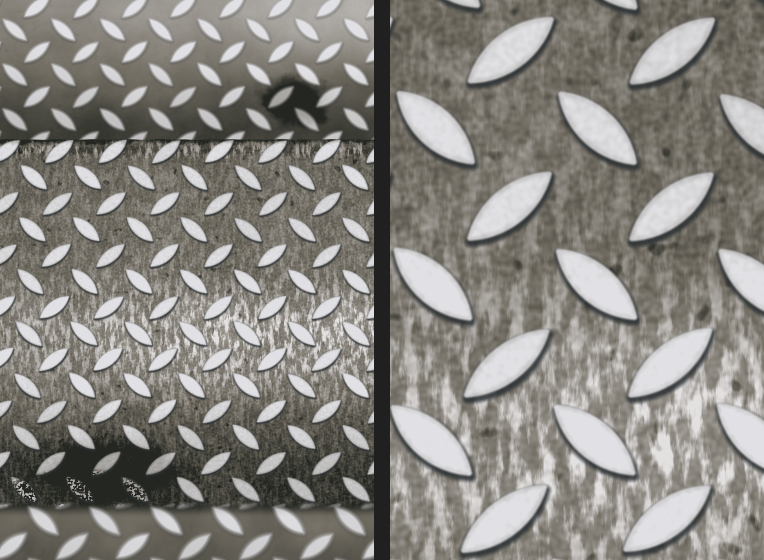
Left: the whole. Right: its middle third, enlarged.
A Shadertoy shader for this texture:

```glsl
// Worn steel tread plate on three stair steps: a sharp middle plate between two blurred ones.
// Lens-shaped studs of alternating lean sit on a repeating lattice; gradient noise adds
// scratches, pits and grime, and soft bands of light run across each plate.

const vec3 SOOT  = vec3(0.14, 0.15, 0.13);
const vec3 STEEL = vec3(0.44, 0.42, 0.38);
const vec3 PALE  = vec3(0.89, 0.88, 0.88);
const vec3 SHADE = vec3(0.17, 0.19, 0.20);

vec2 hash2(vec2 p) {
    vec2 k = vec2(dot(p, vec2(127.1, 311.7)), dot(p, vec2(269.5, 183.3)));
    return 2.0 * fract(sin(k) * 43758.5) - 1.0;
}

float gradientNoise(vec2 p) {
    vec2 i = floor(p), f = fract(p);
    vec2 w = f * f * f * (f * (f * 6.0 - 15.0) + 10.0);
    vec2 e = vec2(0.0, 1.0);
    float a = dot(hash2(i), f);
    float b = dot(hash2(i + e.yx), f - e.yx);
    float c = dot(hash2(i + e.xy), f - e.xy);
    float d = dot(hash2(i + e.yy), f - e.yy);
    return mix(mix(a, b, w.x), mix(c, d, w.x), w.y);
}

float fbm(vec2 p) {
    float sum = 0.0, gain = 0.6;
    for (int i = 0; i < 4; i++) {
        sum += gain * gradientNoise(p);
        p = p * 2.03 + 17.3;
        gain *= 0.55;
    }
    return sum;
}

// Lens lying along x with half length a and half width b
float lens(vec2 p, float a, float b) {
    p = abs(p);
    float h = 0.5 * (a * a - b * b) / b;
    if ((p.x - a) * h > a * p.y) return length(p - vec2(a, 0.0));
    return length(p + vec2(0.0, h)) - (h + b);
}

// Distances to the nearest stud face (x) and its drop shadow (y), and a stud tint (z)
vec3 studs(vec2 p, vec2 anchor, vec2 pitch, float fan) {
    vec3 hit = vec3(1.0, 1.0, 0.0);
    float size = pitch.x / 0.143;
    vec2 grid = (p - anchor) / (pitch * vec2(1.0 + fan * (p.y - anchor.y), 1.0));
    for (int k = 0; k < 2; k++) {
        float kind = float(k);
        vec2 q = grid - kind * vec2(0.54, 0.5);
        vec2 cell = round(q);
        vec2 vary = hash2(cell + 31.0 * kind + anchor);
        vec2 local = (q - cell) * pitch / size + 0.001 * vary;
        float lean = mix(-0.68, 0.74, kind) + 0.03 * vary.x;
        mat2 turn = mat2(cos(lean), -sin(lean), sin(lean), cos(lean));
        float face = lens(turn * local, 0.0445, 0.0145 + 0.0006 * vary.y) - 0.0025;
        float drop = lens(turn * (local - vec2(0.0008, 0.003)), 0.045, 0.0150) - 0.0030;
        if (face < hit.x) hit = vec3(face * size, drop * size, vary.y);
    }
    return hit;
}

// Soft elliptical stain with a ragged rim
float stain(vec2 p, vec2 center, vec2 radius) {
    float d = length((p - center) / radius) + 0.7 * fbm(p * 14.0);
    return 1.0 - smoothstep(0.5, 1.25, d);
}

vec3 metalTone(float light) {
    vec3 low = mix(SOOT, STEEL, clamp((light - 0.15) / 0.27, 0.0, 1.0));
    return mix(low, PALE, clamp((light - 0.42) / 0.46, 0.0, 1.0));
}

// light: base brightness, gloss: polished wear, focus: strength of fine detail
vec3 plate(vec2 p, vec3 stud, float light, float gloss, float grime, float blur, float focus) {
    float fine = gradientNoise(p * 170.0) + 0.7 * gradientNoise(p * 85.0);
    float scratch = smoothstep(-0.12, 0.22, fbm(p * vec2(75.0, 24.0)));
    float pits = smoothstep(0.30, 0.48, gradientNoise(p * 48.0));
    float surface = light + 0.13 * fbm(p * 6.0);
    surface += focus * (0.13 * fine + gloss * (scratch - 0.4) * 0.38 - 0.16 * pits);
    vec3 color = metalTone(surface);

    // Shadow, then the polished face
    float shadow = 1.0 - smoothstep(-blur, blur + 0.0025, stud.y);
    color = mix(color, SHADE, shadow * mix(0.35, 0.85, focus));
    float shine = min(0.64 + 0.5 * light, 0.90) + 0.025 * stud.z + 0.06 * fine * focus;
    shine -= 0.10 * smoothstep(-0.007, 0.0, stud.x);
    shine -= 0.75 * grime * smoothstep(-0.25, 0.2, fine);
    float face = 1.0 - smoothstep(-blur, blur, stud.x);
    return mix(color, metalTone(shine) * vec3(0.99, 1.0, 1.015), face);
}

void mainImage(out vec4 fragColor, in vec2 fragCoord) {
    // Canvas width is one unit and y runs downward
    vec2 p = vec2(fragCoord.x, iResolution.y - fragCoord.y) / iResolution.x;
    float pixel = 1.0 / iResolution.x;

    // Far step: out of focus, fading into the corner
    float farLight = mix(0.60, 0.25, smoothstep(0.02, 0.37, p.y));
    farLight += 0.16 * (p.x - 0.5) * (1.0 - smoothstep(0.05, 0.25, p.y));
    farLight -= 0.28 * stain(p, vec2(0.785, 0.27), vec2(0.09, 0.07));
    vec3 farStud = studs(p, vec2(0.881, 0.139), vec2(0.1303, 0.120), 0.0);
    vec3 color = plate(p, farStud, farLight, 0.0, 0.0, 0.0055, 0.12);

    // Middle step: sharp, with a polished band and a dark foot
    float band = exp(-pow((p.y - 0.90) / 0.14, 2.0)) * mix(0.45, 1.0, smoothstep(0.0, 0.55, p.x));
    float lip = exp(-pow((p.y - 0.402) / 0.016, 2.0));
    float light = mix(0.43, 0.23, smoothstep(1.0, 1.30, p.y)) + 0.24 * band;
    light -= 0.22 * stain(p, vec2(0.30, 1.26), vec2(0.19, 0.10));
    light -= 0.30 * (1.0 - smoothstep(0.374, 0.390, p.y + 0.02 * fbm(p * 30.0)));
    float grime = stain(p, vec2(0.20, 1.32), vec2(0.26, 0.055));
    float blur = max(pixel, 0.0016 + 0.002 * smoothstep(1.2, 1.35, p.y));
    vec3 midStud = studs(p, vec2(0.873, 0.405), vec2(0.143, 0.139), 0.038);
    vec3 middle = plate(p, midStud, light, 0.25 + 0.75 * max(band, lip), grime, blur, 1.0);
    float rim = 0.373 + 0.004 * gradientNoise(vec2(p.x * 22.0, 3.0));
    color = mix(color, middle, smoothstep(rim - 0.002, rim + 0.002, p.y));

    // Near step: strongly blurred behind a dark gap
    float nearLight = mix(0.17, 0.40, smoothstep(1.345, 1.385, p.y)) - 0.05 * smoothstep(1.39, 1.5, p.y);
    vec3 nearStud = studs(p, vec2(0.848, 1.461), vec2(0.164, 0.137), 0.0);
    vec3 near = plate(p, nearStud, nearLight, 0.0, 0.0, 0.0085, 0.06);
    color = mix(color, near, smoothstep(1.340, 1.362, p.y));

    fragColor = vec4(color, 1.0);
}
```
